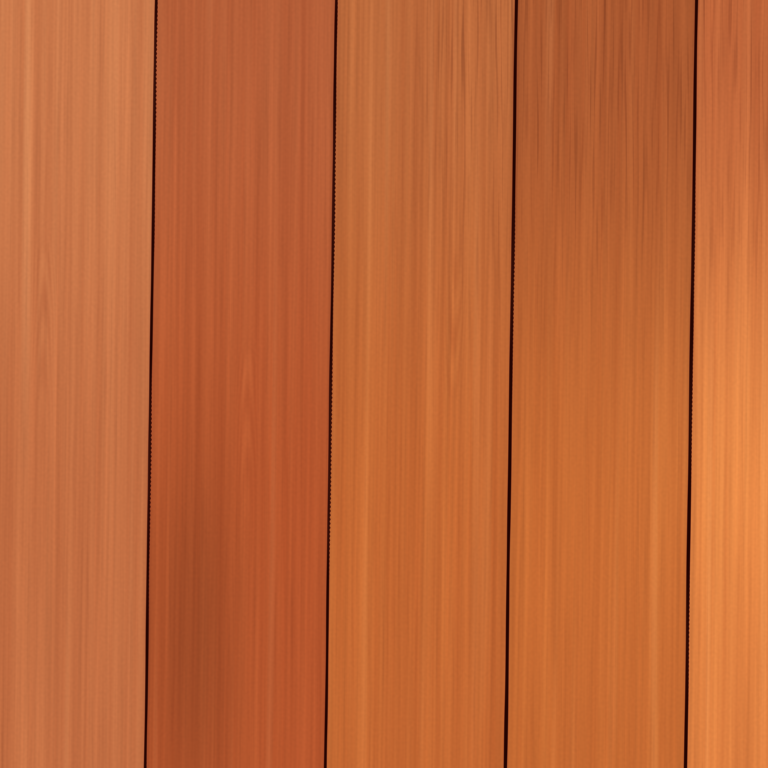
This texture is drawn by a Shadertoy shader. Its source:

```glsl
// Five upright cedar boards with fine straight grain, narrow dark gaps and warm side light.

vec2 hashGradient(vec2 cell) {
    vec3 q = fract(vec3(cell.xyx) * vec3(0.1031, 0.1030, 0.0973));
    q += dot(q, q.yzx + 33.33);
    return fract((q.xx + q.yz) * q.zy) * 2.0 - 1.0;
}

// Gradient noise, roughly -0.7 to 0.7
float noise(vec2 p) {
    vec2 i = floor(p), f = p - i;
    vec2 w = f * f * f * (f * (f * 6.0 - 15.0) + 10.0);
    float a = dot(hashGradient(i), f);
    float b = dot(hashGradient(i + vec2(1, 0)), f - vec2(1, 0));
    float c = dot(hashGradient(i + vec2(0, 1)), f - vec2(0, 1));
    float d = dot(hashGradient(i + 1.0), f - 1.0);
    return mix(mix(a, b, w.x), mix(c, d, w.x), w.y);
}

// Long streaks, from bands down to hairlines
float grain(vec2 p) {
    float sum = 0.0, amp = 0.4, freq = 27.0;
    for (int i = 0; i < 4; i++) {
        // Skewed sampling keeps each streak from fading on a shared row
        vec2 q = vec2(p.x * freq, p.y * (0.6 + freq * 0.008) + p.x * freq * 0.37);
        sum += amp * noise(q + float(i) * 9.7);
        freq *= 1.9;
        amp *= 0.97;
    }
    return sum;
}

// Nested pointed growth rings that fade away from their axis
float archFigure(vec2 p, float axis, float tip, float dir) {
    float dx = p.x - axis + 0.004 * noise(vec2(p.y * 9.0, axis * 40.0));
    float along = (p.y - tip) * dir;
    float rings = along - 900.0 * dx * dx;
    float fade = exp(-dx * dx * 9000.0) * smoothstep(-0.02, 0.02, along)
               * (1.0 - smoothstep(0.06, 0.3, along));
    return sin(rings * 70.0) * fade;
}

vec3 boardColor(int id, float y) {
    vec3 low[5] = vec3[5](vec3(0.76, 0.43, 0.26), vec3(0.72, 0.34, 0.18),
        vec3(0.77, 0.41, 0.20), vec3(0.78, 0.42, 0.20), vec3(0.86, 0.49, 0.25));
    vec3 high[5] = vec3[5](vec3(0.80, 0.48, 0.30), vec3(0.71, 0.37, 0.22),
        vec3(0.73, 0.41, 0.23), vec3(0.67, 0.35, 0.19), vec3(0.75, 0.40, 0.23));
    return mix(low[id], high[id], smoothstep(0.3, 0.95, y));
}

void mainImage(out vec4 fragColor, in vec2 fragCoord) {
    vec2 uv = fragCoord / iResolution.xy;
    float pixel = 1.0 / iResolution.x;

    // Slightly leaning boards; the gap positions wander a little
    float lean = uv.x - 0.189 - 0.0145 * uv.y;
    float column = (lean + 0.0015 * noise(vec2(uv.y * 5.0, 3.0))) / 0.2345;
    int id = clamp(int(floor(column)) + 1, 0, 4);
    float seed = float(id);
    float across = fract(column);
    vec2 p = vec2(lean + seed * 3.17, uv.y + seed * 5.3);

    // Base tone with broad light and shade
    vec3 color = boardColor(id, uv.y);
    vec2 shade = (uv - vec2(0.255, 0.17)) / vec2(0.06, 0.27);
    if (id == 1) color *= 1.0 - 0.15 * exp(-dot(shade, shade));
    vec2 glow = (uv - vec2(1.0, 0.45)) / vec2(0.18, 0.28);
    color += vec3(0.05, 0.05, 0.03) * exp(-dot(glow, glow));

    // Grain streaks, stronger toward the darker edge of the board
    color *= 1.0 + vec3(0.12, 0.20, 0.23) * grain(p);

    // Pale bands and faint hairlines
    float pale = smoothstep(0.15, 0.5, noise(vec2(p.x * 62.0, p.y * 0.9 + p.x * 19.0)));
    color += vec3(0.04, 0.05, 0.04) * pale;
    color *= 1.0 + 0.07 * noise(vec2(p.x * 240.0, p.y * 3.0));

    // Arched figure on the left three boards
    if (id < 3) {
        float axis = (seed - 0.6 + 0.14 * seed) * 0.2345;
        float arch = archFigure(vec2(lean, uv.y), axis,
            id == 2 ? 0.49 : 0.55 + 0.13 * (1.0 - seed), id == 2 ? 1.0 : -1.0);
        color *= 1.0 + vec3(0.03, 0.05, 0.055) * arch;
    }

    // Slender dense pores, clearest toward the upper right
    float poreArea = smoothstep(0.45, 1.0, uv.y) * smoothstep(0.5, 0.62, uv.x);
    float pores = smoothstep(-0.05, 0.5, noise(vec2(p.x * 260.0, p.y * 9.0 + p.x * 70.0)));
    color *= 1.0 - vec3(0.8, 1.0, 1.0) * pores * (0.03 + 0.11 * poreArea);
    color *= 1.0 + 0.03 * noise(uv * 230.0);

    // Gaps: faint fine teeth, dark core, reddish rim
    float gap = min(across, 1.0 - across) * 0.2345;
    float gapId = floor(column + 0.5);
    float wear = smoothstep(-0.1, 0.25, noise(vec2(uv.y * 4.0, gapId * 6.3)));
    float tooth = 0.00045 * wear * step(across, 0.5) * sin(uv.y * 1150.0);
    float halfWidth = 0.0014 + 0.0003 * step(1.5, gapId) + tooth
                    + 0.0007 * noise(vec2(uv.y * 9.0, gapId * 8.1));
    color *= 1.0 - 0.08 * exp(-gap * 180.0);
    float rim = 1.0 - smoothstep(0.0, 0.0016, gap - halfWidth);
    color = mix(color, vec3(0.34, 0.11, 0.07), 0.6 * rim);
    float core = 1.0 - smoothstep(-0.7 * pixel, 0.7 * pixel, gap - halfWidth);
    color = mix(color, vec3(0.13, 0.01, 0.0), core * (1.0 - 0.2 * wear));

    fragColor = vec4(clamp(color, 0.0, 1.0), 1.0);
}
```
